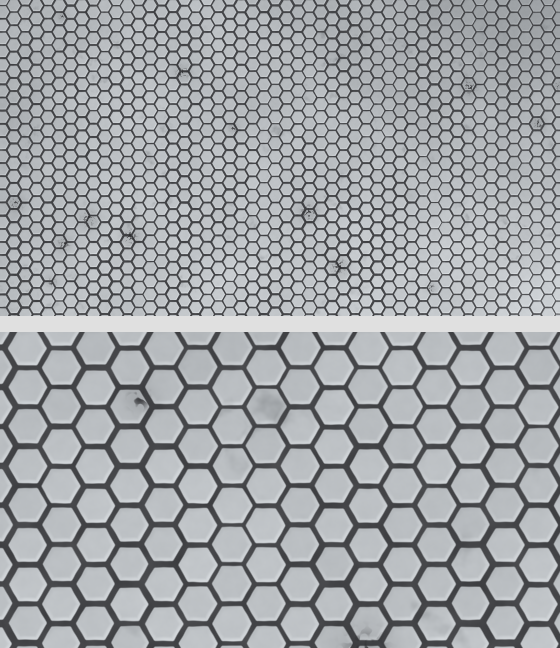
Top, the full canvas; bottom, a detail of the centre.
A Shadertoy shader for this pattern:

```glsl
// Worn floor of pale flat-topped hexagonal tiles with dark grout, 24 rows high.
// The nearest centre of two interleaved lattices gives each tile, a rounded
// hexagon distance gives its edge, and gradient noise adds smudges and specks.

vec2 hash2(vec2 p) {
    vec3 h = fract(p.xyx * vec3(0.1031, 0.1030, 0.0973));
    h += dot(h, h.yzx + 33.33);
    return fract((h.xx + h.yz) * h.zy);
}

float gradientNoise(vec2 p) {
    vec2 cell = floor(p), f = fract(p);
    vec2 u = f * f * f * (f * (f * 6.0 - 15.0) + 10.0);
    vec4 corner;
    for (int i = 0; i < 4; i++) {
        vec2 o = vec2(i & 1, i >> 1);
        float angle = 6.2832 * hash2(cell + o).x;
        corner[i] = dot(vec2(cos(angle), sin(angle)), f - o);
    }
    vec2 row = mix(corner.xz, corner.yw, u.x);
    return mix(row.x, row.y, u.y);
}

float fbm(vec2 p) {
    float sum = 0.0, amp = 0.6;
    for (int i = 0; i < 4; i++) {
        sum += amp * gradientNoise(p);
        p = mat2(1.6, 1.2, -1.2, 1.6) * p + 7.3;
        amp *= 0.5;
    }
    return sum;
}

// Signed distance to a flat-topped hexagon of given apothem
float hexagon(vec2 p, float apothem) {
    const vec2 axis = vec2(-0.8660, 0.5);
    p = abs(p);
    p -= 2.0 * min(dot(axis, p), 0.0) * axis;
    p -= vec2(clamp(p.x, -0.5774 * apothem, 0.5774 * apothem), apothem);
    return length(p) * sign(p.y);
}

// Offset from the nearest tile centre
vec2 tileLocal(vec2 p) {
    const vec2 period = vec2(1.7320, 1.0);
    vec2 a = p - period * round(p / period);
    vec2 b = p - period * (floor(p / period) + 0.5);
    return dot(a, a) < dot(b, b) ? a : b;
}

// Dark grains and the faint stain around them, at scattered places
vec2 specks(vec2 p, vec2 extent) {
    vec2 dirt = vec2(0.0);
    float grain = smoothstep(0.02, 0.3, gradientNoise(p * 5.5));
    for (int i = 0; i < 14; i++) {
        vec2 seed = vec2(i, 3 * i + 5);
        vec2 d = p - hash2(seed) * extent;
        float size = mix(0.15, 0.42, hash2(seed + 40.0).x);
        float r2 = dot(d, d) / (size * size);
        dirt += vec2(grain * exp(-r2), exp(-0.25 * r2));
    }
    return min(dirt, 1.0);
}

void mainImage(out vec4 fragColor, in vec2 fragCoord) {
    vec2 uv = fragCoord / iResolution.xy;
    vec2 p = fragCoord / iResolution.y * 24.07;
    float pixel = 24.07 / iResolution.y;

    // Tile lookup, with slight shifts of tiles and wavering edges
    vec2 q = p - vec2(20.11, 11.645);
    vec2 local = tileLocal(q);
    vec2 id = round((q - local) * vec2(1.1547, 2.0));
    vec2 rnd = hash2(id + 100.0);
    local += (rnd - 0.5) * 0.03;
    float halfGap = 0.070 + 0.035 * gradientNoise(p * vec2(0.32, 0.10))
                  - 0.010 * smoothstep(0.6, 1.0, uv.x);
    float d = hexagon(local, 0.44 - halfGap) - 0.06;
    d += 0.012 * gradientNoise(p * 4.0);

    // Broad uneven light: dim at upper right, bright along the bottom
    float light = 0.772 - 0.035 * uv.y
                - 0.105 * smoothstep(0.35, 1.0, uv.x) * smoothstep(0.1, 1.0, uv.y)
                + 0.04 * uv.x * uv.x * (1.0 - uv.y)
                - 0.04 * smoothstep(0.2, 0.0, uv.x);
    light += 0.035 * gradientNoise(p * 0.16) + 0.025 * (rnd.y - 0.5);

    // Glaze: soft smudges, fine mottling and a lit bevel
    float smudge = smoothstep(0.12, 0.5, fbm(p * 0.75))
                 * smoothstep(-0.1, 0.4, gradientNoise(p * 0.22 + 31.0));
    float bevel = smoothstep(-0.13, -0.03, d);
    light += 0.02 * fbm(p * 3.0) - 0.13 * smudge;
    light += bevel * (0.025 - 0.05 * dot(normalize(local + 0.001), vec2(-0.5, 0.86)));
    vec3 tile = light + vec3(-0.016, 0.0, 0.014);

    // Grout, slightly mottled and paler toward the lower right
    float groutTone = 0.268 + 0.07 * fbm(p * 1.3)
                    + 0.07 * smoothstep(0.7, 1.0, uv.x) * (1.0 - uv.y);
    vec3 grout = groutTone + vec3(-0.004, 0.0, 0.012);

    float soft = 0.5 * pixel + 0.012;
    vec3 color = mix(tile, grout, smoothstep(-soft, soft, d));

    // Dirt on top of both
    vec2 dirt = specks(p, vec2(24.07 * iResolution.x / iResolution.y, 24.07));
    color *= 1.0 - 0.10 * dirt.y;
    color = mix(color, vec3(0.17, 0.17, 0.18), 0.85 * dirt.x);

    fragColor = vec4(color, 1.0);
}
```
